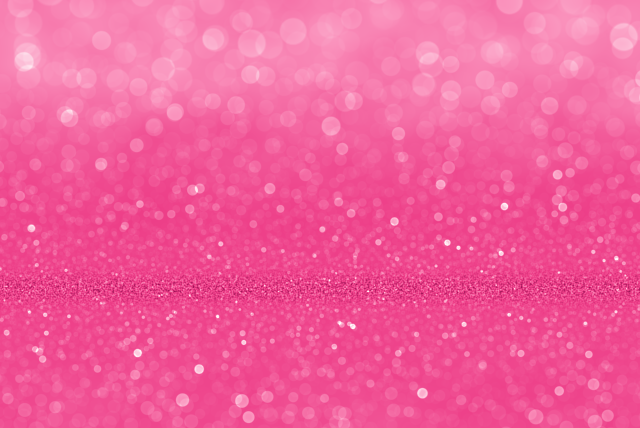
A Shadertoy shader for this background:

```glsl
// Pink glitter with a shallow depth of field: a sharp grainy line of focus,
// and soft discs that grow with distance from it, above and below.
// Discs sit in rows spaced by the log of distance; one tone sets the colour.

#define FOCUS_Y 0.326      // height of the sharp line
#define NEAR 0.03          // distance offset, sets the smallest disc
#define CELL 0.125         // cell size relative to distance
#define DISC 0.050         // disc radius relative to distance
#define LAYERS 4           // overlapping disc layers
#define GRAIN 240.0        // grain frequency on the line
#define CLOUD 0.30         // strength of the soft clouds

const vec3 SHADE = vec3(0.62, 0.08, 0.34);
const vec3 DEEP  = vec3(0.93, 0.24, 0.53);
const vec3 PALE  = vec3(0.98, 0.56, 0.73);
const vec3 SPARK = vec3(1.00, 0.97, 0.98);

vec3 hash3(vec3 p) {
    p = fract(p * vec3(0.1031, 0.1030, 0.0973));
    p += dot(p, p.yxz + 33.33);
    return fract((p.xxy + p.yxx) * p.zyx);
}

float gradientNoise(vec2 p) {
    vec2 cell = floor(p), f = fract(p);
    vec2 w = f * f * f * (f * (f * 6.0 - 15.0) + 10.0);
    vec4 n;
    for (int i = 0; i < 4; i++) {
        vec2 corner = vec2(i & 1, i >> 1);
        float a = 6.2832 * hash3(vec3(cell + corner, 7.0)).x;
        n[i] = dot(vec2(cos(a), sin(a)), f - corner);
    }
    return mix(mix(n.x, n.y, w.x), mix(n.z, n.w, w.x), w.y);
}

float glow(vec2 p, vec2 centre, vec2 size) {
    vec2 q = (p - centre) / size;
    return exp(-dot(q, q));
}

// Adds up the discs of one layer at x and distance d from the line.
float discLayer(float x, float d, float side, float layer, float px) {
    float shift = layer / float(LAYERS);
    float row = floor(log(d + NEAR) / CELL - shift);
    float sum = 0.0;
    for (int j = -1; j <= 1; j++) {
        float k = row + float(j);
        float width = CELL * exp((k + shift + 0.5) * CELL);
        float column = floor(x / width);
        for (int i = -1; i <= 1; i++) {
            float c = column + float(i);
            vec3 seed = vec3(c, k + 90.0, layer * 17.0 + side * 5.0 + 40.0);
            vec3 rnd = hash3(seed);
            float depth = exp((k + shift + rnd.y) * CELL);
            vec2 centre = vec2((c + rnd.x) * width, depth - NEAR);
            float r = DISC * depth * (0.7 + 0.4 * hash3(seed + 61.7).x);
            float soft = max(0.8 * px, 0.10 * r);
            float dist = length(vec2(x, d) - centre);
            float mask = 1.0 - smoothstep(r - soft, r + soft, dist);
            float rim = 0.85 + 0.15 * smoothstep(0.4 * r, r, dist);

            // Many faint discs, some clear ones, very few white ones.
            float far = smoothstep(0.12, 0.50, depth);
            float h = rnd.z;
            float power = 0.12 * h + mix(0.36, 0.22, far) * pow(h, 10.0)
                        + mix(1.3, 0.15, far) * pow(h, 110.0);
            sum += power * mask * rim;
        }
    }
    return sum;
}

void mainImage(out vec4 fragColor, in vec2 fragCoord) {
    float px = 1.0 / iResolution.y;
    vec2 p = fragCoord * px;
    float offset = p.y - FOCUS_Y;
    float d = abs(offset);
    float side = offset < 0.0 ? 0.0 : 1.0;

    // Vertical light: pale at the top, deep around the line
    float tone = 0.03 + 0.74 * smoothstep(0.46, 0.92, p.y);
    tone += 0.12 * (1.0 - side) * smoothstep(0.0, 0.30, d);

    // Soft clouds and broad glows
    float clouds = gradientNoise(p * vec2(4.0, 6.0))
                 + 0.5 * gradientNoise(p * vec2(11.0, 14.0) + 5.0);
    tone += CLOUD * clouds * smoothstep(0.02, 0.5, d);
    tone += 0.22 * glow(p, vec2(1.38, 0.91), vec2(0.13, 0.10));
    tone += 0.16 * glow(p, vec2(0.60, 0.84), vec2(0.20, 0.06));
    tone += 0.14 * glow(p, vec2(0.10, 0.85), vec2(0.16, 0.09));
    tone -= 0.12 * glow(p, vec2(0.55, 0.68), vec2(0.16, 0.07));

    // Out-of-focus discs
    for (int i = 0; i < LAYERS; i++)
        tone += discLayer(p.x, d, side, float(i), px);

    // Fine grain and shadow on the line
    float line = exp(-pow(d / 0.034, 2.0));
    float grain = gradientNoise(p * GRAIN) + 0.6 * gradientNoise(p * GRAIN * 0.5);
    tone += line * (1.3 * grain - 0.22);

    vec3 colour = mix(DEEP, PALE, clamp(tone, 0.0, 1.0));
    colour = mix(colour, SHADE, clamp(-tone, 0.0, 1.0));
    colour = mix(colour, SPARK, smoothstep(0.9, 1.9, tone));
    fragColor = vec4(colour, 1.0);
}
```
